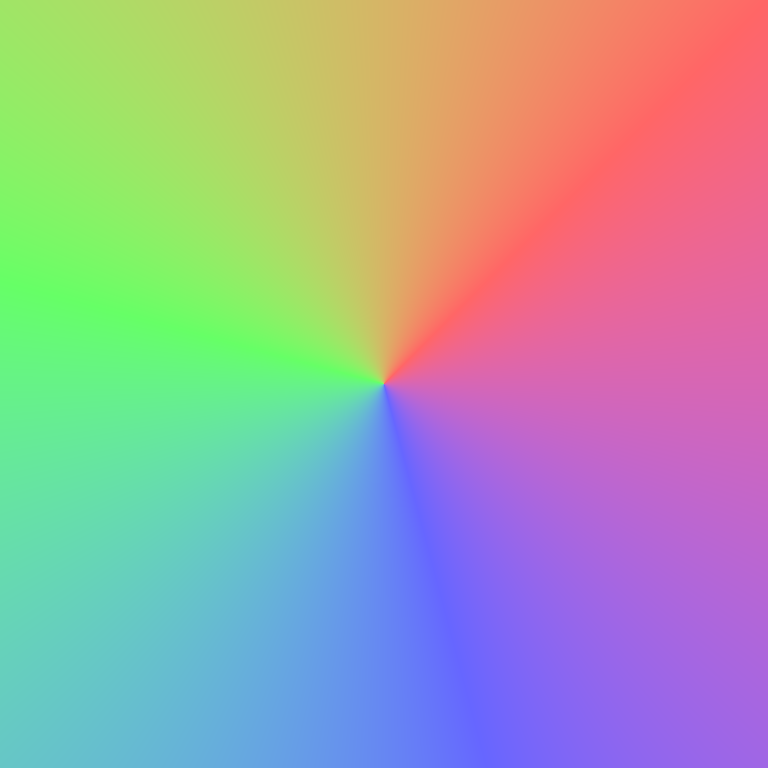
Give the GLSL for this background, as a three.js fragment shader.

```glsl
// A conic gradient: red, green and blue rays fan out from the centre.
// Each ray fades linearly with angle to its neighbours; the blend is done
// in linear light and then encoded to sRGB for bright, even transitions.

#define CENTER vec2(0.5, 0.5)
#define RED_TURN 0.125      // direction of the red ray, in turns from +x
#define RAY_COUNT 3.0       // evenly spaced rays, one per colour channel
#define CHANNEL_FLOOR 0.133 // least linear intensity of any channel

varying vec2 vUv;

const float TAU = 6.2831853;

// Linear light to sRGB
vec3 encodeSrgb(vec3 light) {
  vec3 low = light * 12.92;
  vec3 high = 1.055 * pow(light, vec3(1.0 / 2.4)) - 0.055;
  return mix(low, high, step(0.0031308, light));
}

// Weight of each ray at a direction given in turns; the three sum to one
vec3 rayWeights(float turn) {
  vec3 rayTurns = RED_TURN + vec3(0.0, 1.0, 2.0) / RAY_COUNT;
  vec3 turnGap = abs(fract(turn - rayTurns + 0.5) - 0.5);
  return max(1.0 - RAY_COUNT * turnGap, 0.0);
}

void main() {
  vec2 offset = vUv - CENTER;

  // Keep the angle defined at the exact centre
  if (dot(offset, offset) < 1e-10) offset = vec2(1e-5, 0.0);
  float turn = atan(offset.y, offset.x) / TAU;

  // Each ray drives its own channel above the shared floor
  vec3 light = mix(vec3(CHANNEL_FLOOR), vec3(1.0), rayWeights(turn));
  gl_FragColor = vec4(encodeSrgb(light), 1.0);
}
```
